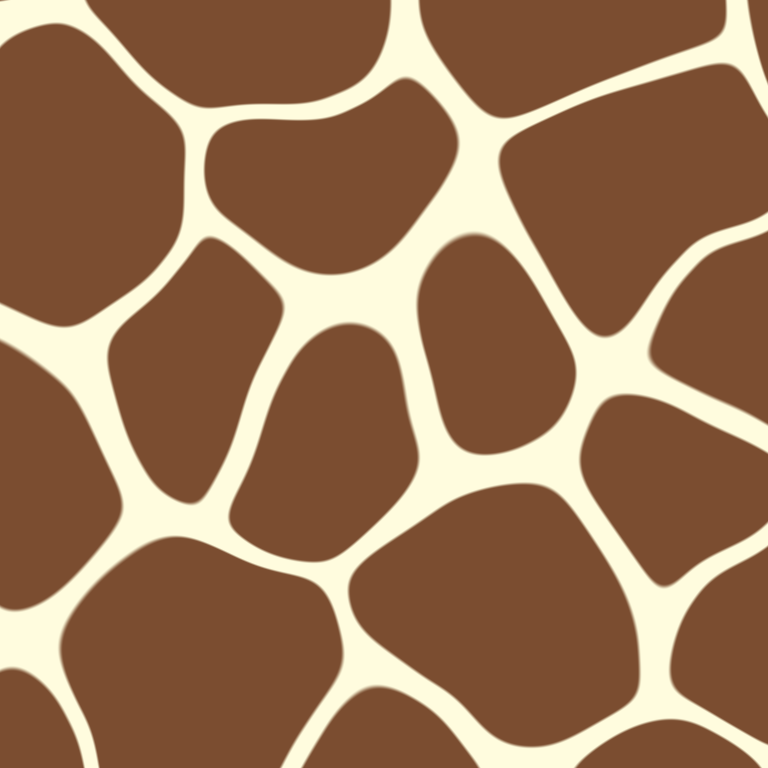
Give the GLSL for this pattern, as a Shadertoy shader.

```glsl
// Giraffe hide: rounded brown patches parted by wavy cream bands.

const vec3 PATCH_BROWN = vec3(0.482, 0.302, 0.188);
const vec3 BAND_CREAM  = vec3(1.0, 0.99, 0.87);

const float CELLS       = 3.4;    // patches across the canvas
const float GRID_ANGLE  = 0.76;   // turns the bands to the diagonals
const float JITTER      = 0.78;   // irregularity of patch centres
const float HALF_BAND   = 0.040;  // half band width, in cells
const float BAND_VARIES = 0.035;  // band width variation, in cells
const float CORNER_K    = 17.0;   // lower values round the corners more
const float K_VARIES    = 14.0;   // mix of sharp and round corners
const float WARP_SIZE   = 0.18;   // waviness of the outlines, in cells
const float WARP_RATE   = 1.9;    // waves per cell
const float SOFTNESS    = 0.0025; // half edge blur, in canvas units
const vec2  ORIGIN      = vec2(7.3, 12.6);

vec2 hash22(vec2 p) {
    vec3 q = fract(p.xyx * vec3(0.1031, 0.1030, 0.0973));
    q += dot(q, q.yzx + 33.33);
    return fract((q.xx + q.yz) * q.zy);
}

// Two channels of smooth value noise, centred on zero
vec2 noise2(vec2 p) {
    vec2 i = floor(p), f = fract(p);
    vec2 u = f * f * f * (f * (f * 6.0 - 15.0) + 10.0);
    vec2 low  = mix(hash22(i), hash22(i + vec2(1, 0)), u.x);
    vec2 high = mix(hash22(i + vec2(0, 1)), hash22(i + vec2(1, 1)), u.x);
    return mix(low, high, u.y) - 0.5;
}

vec2 patchCentre(vec2 cell) {
    return cell + 0.5 + JITTER * (hash22(cell) - 0.5);
}

// Distance to the Voronoi border, with corners rounded by k
float borderDistance(vec2 p, float k) {
    vec2 base = floor(p), nearCell = base, toNear = vec2(0.0);
    float best = 1e3;
    for (int y = -2; y <= 2; y++)
    for (int x = -2; x <= 2; x++) {
        vec2 cell = base + vec2(x, y);
        vec2 r = patchCentre(cell) - p;
        float d = dot(r, r);
        if (d < best) {
            best = d;
            nearCell = cell;
            toNear = r;
        }
    }

    // Exponential smooth minimum over all bisectors of the patch
    float sum = 0.0;
    for (int y = -2; y <= 2; y++)
    for (int x = -2; x <= 2; x++) {
        if (x == 0 && y == 0) continue;
        vec2 r = patchCentre(nearCell + vec2(x, y)) - p;
        float d = dot(0.5 * (r + toNear), normalize(r - toNear));
        sum += exp(-k * d);
    }
    return -log(sum) / k;
}

void mainImage(out vec4 fragColor, in vec2 fragCoord) {
    float side = min(iResolution.x, iResolution.y);
    float c = cos(GRID_ANGLE), s = sin(GRID_ANGLE);
    vec2 p = mat2(c, s, -s, c) * (fragCoord / side) * CELLS + ORIGIN;

    // Bend the outlines and let the bands swell and narrow
    vec2 warped = p + WARP_SIZE * noise2(p * WARP_RATE);
    vec2 variation = noise2(p * 1.3 + 41.7);
    float halfBand = HALF_BAND + BAND_VARIES * variation.x;
    float cornerK = CORNER_K + K_VARIES * variation.y;

    float d = borderDistance(warped, cornerK) - halfBand;
    float blur = max(SOFTNESS, 0.75 / side) * CELLS;
    float inPatch = smoothstep(-blur, blur, d);
    fragColor = vec4(mix(BAND_CREAM, PATCH_BROWN, inPatch), 1.0);
}
```
